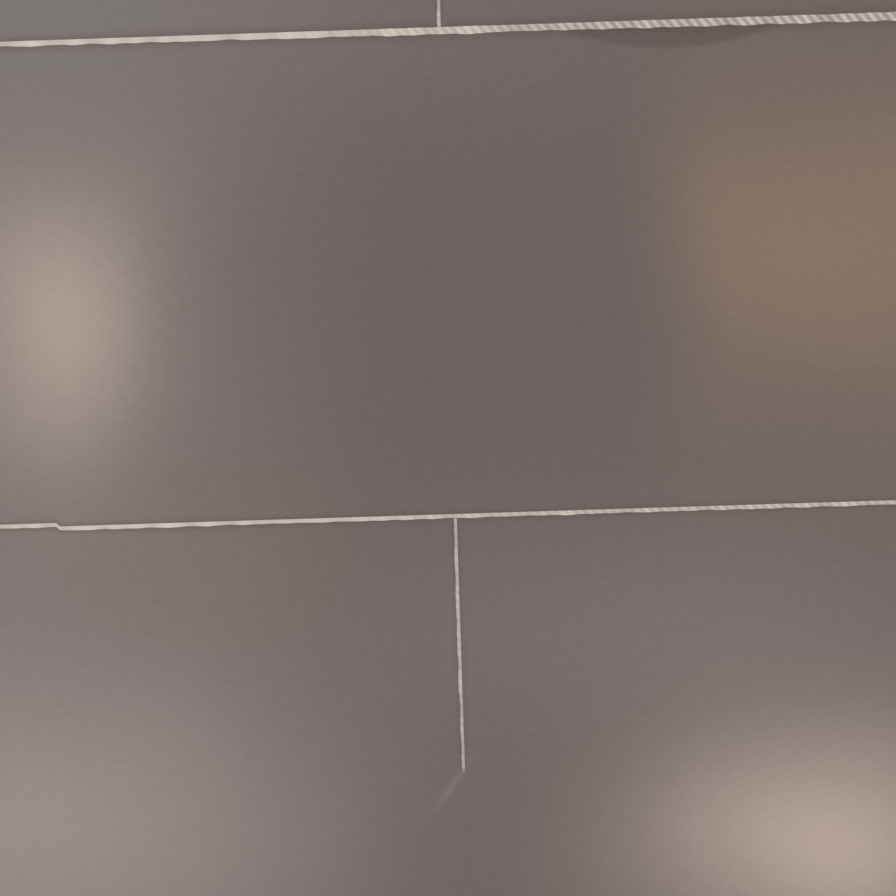
A WebGL 2 fragment shader for this texture:

```glsl
#version 300 es
precision highp float;

uniform vec2 u_resolution;
out vec4 fragColor;

const float TAU = 6.2831853;
const float ROW_HEIGHT = 0.5425;

const vec3 STONE = vec3(0.425, 0.390, 0.378);
const vec3 COOL_GREY = vec3(0.500, 0.475, 0.460);
const vec3 PALE_GREY = vec3(0.595, 0.565, 0.540);
const vec3 WARM_BROWN = vec3(0.535, 0.455, 0.400);
const vec3 GLARE = vec3(0.720, 0.650, 0.605);
const vec3 SHADOW = vec3(0.330, 0.280, 0.265);
const vec3 GROUT = vec3(0.820, 0.785, 0.745);

vec2 hashGradient(vec2 cell) {
  vec3 p = fract(cell.xyx * vec3(0.1031, 0.1030, 0.0973));
  p += dot(p, p.yzx + 33.33);
  float angle = TAU * fract((p.x + p.y) * p.z);
  return vec2(cos(angle), sin(angle));
}

float gradientNoise(vec2 p) {
  vec2 i = floor(p), f = fract(p);
  vec2 u = f * f * f * (f * (f * 6.0 - 15.0) + 10.0);
  vec2 e = vec2(0.0, 1.0);
  float a = dot(hashGradient(i), f);
  float b = dot(hashGradient(i + e.yx), f - e.yx);
  float c = dot(hashGradient(i + e.xy), f - e.xy);
  float d = dot(hashGradient(i + e.yy), f - e.yy);
  return mix(mix(a, b, u.x), mix(c, d, u.x), u.y);
}

// Soft elliptical spot, 1 at its centre
float glow(vec2 p, vec2 centre, vec2 radius) {
  vec2 d = (p - centre) / radius;
  return exp(-dot(d, d));
}

float stroke(float dist, float halfWidth, float px) {
  return 1.0 - smoothstep(halfWidth - px, halfWidth + px, dist);
}

// Polished tile face with blurred reflections
vec3 tileFace(vec2 p) {
  vec2 q = p + 0.035 * vec2(gradientNoise(p * 4.0), gradientNoise(p * 4.0 + 17.0));
  vec3 col = STONE;
  col = mix(col, COOL_GREY, 0.85 * (1.0 - smoothstep(0.05, 0.50, q.x)));
  col = mix(col, COOL_GREY, 0.55 * glow(q, vec2(0.75, 0.30), vec2(0.40, 0.13)));
  col = mix(col, COOL_GREY, 0.40 * glow(q, vec2(0.30, 1.00), vec2(0.50, 0.12)));
  float brown = smoothstep(0.67, 0.82, q.x) * glow(q, vec2(0.92, 0.73), vec2(0.40, 0.20));
  col = mix(col, WARM_BROWN, brown);
  col = mix(col, WARM_BROWN, 0.30 * glow(q, vec2(0.22, 0.38), vec2(0.14, 0.09)));
  col = mix(col, PALE_GREY, 0.95 * glow(q, vec2(0.04, 0.08), vec2(0.30, 0.17)));
  col = mix(col, GLARE, 0.80 * glow(q, vec2(0.055, 0.645), vec2(0.11, 0.15)));
  col = mix(col, GLARE, 0.95 * glow(q, vec2(0.92, 0.06), vec2(0.20, 0.14)));
  return col;
}

// Line strength: uneven width and brightness, twisted like cord
float groutLine(float dist, float along, float halfWidth, float twist, float px) {
  float wear = gradientNoise(vec2(along * 45.0, halfWidth * 900.0));
  float ridges = 0.5 + 0.5 * sin(TAU * (along + 0.8 * dist) / 0.0105);
  float line = stroke(abs(dist + 0.0008 * wear), halfWidth * (1.0 + 0.3 * wear), px);
  return line * (0.88 + 0.25 * wear) * (1.0 - twist * ridges);
}

void main() {
  vec2 p = gl_FragCoord.xy / u_resolution;
  float px = 0.9 / min(u_resolution.x, u_resolution.y);

  // Sloping courses, counted downwards from the upper line
  float topLine = mix(0.9505, 0.9820, p.x);
  float course = (topLine - p.y) / ROW_HEIGHT;
  float row = floor(course);
  float lineId = floor(course + 0.5);
  float isTop = 1.0 - step(0.5, abs(lineId));

  vec3 col = tileFace(p);

  // Dark reflection hanging under the upper line
  float sag = 0.030 * (1.0 - pow(abs(p.x - 0.75) / 0.14, 2.0));
  float below = topLine - p.y;
  float lens = smoothstep(0.0, 0.004, below) * (1.0 - smoothstep(sag - 0.008, sag + 0.002, below));
  col = mix(col, SHADOW, 0.35 * lens * step(0.0, sag));

  // Course lines, with a small step at the left of the lower one
  float jog = (1.0 - isTop) * 0.004 * (1.0 - smoothstep(0.062, 0.068, p.x));
  float rowDist = (lineId - course) * ROW_HEIGHT - jog;
  float halfWidth = mix(0.0024, mix(0.0030, 0.0048, p.x), isTop);
  float twist = mix(0.22, 0.40, isTop) * smoothstep(0.2, 0.8, p.x);
  float rowLine = groutLine(rowDist, p.x, halfWidth, twist, px);

  // Upright joints, half a tile apart, so only every other course shows one
  float jointDist = p.x - (0.5217 - 0.0325 * p.y);
  float shown = mod(row, 2.0) * smoothstep(0.136, 0.146, p.y);
  float jointLine = shown * 0.85 * groutLine(jointDist, p.y, 0.0019, 0.15, px);

  // Darker rims, then the grout itself
  float rim = max(glow(vec2(rowDist, 0.0), vec2(0.0), vec2(halfWidth * 2.2)),
                  0.6 * shown * glow(vec2(jointDist, 0.0), vec2(0.0), vec2(0.005)));
  col = mix(col, SHADOW, 0.38 * rim);
  col = mix(col, GROUT, clamp(max(rowLine, jointLine), 0.0, 1.0));

  // Faint smear where the lower joint fades out
  float smear = abs(p.x - 0.514 - 0.75 * (p.y - 0.135));
  col += 0.045 * stroke(smear, 0.004, 0.006) * glow(p, vec2(0.505, 0.122), vec2(0.03));

  // Fine brushed grain
  float grain = gradientNoise(p * vec2(70.0, 190.0)) + 0.6 * gradientNoise(p * 240.0);
  fragColor = vec4(col + 0.010 * grain, 1.0);
}
```
